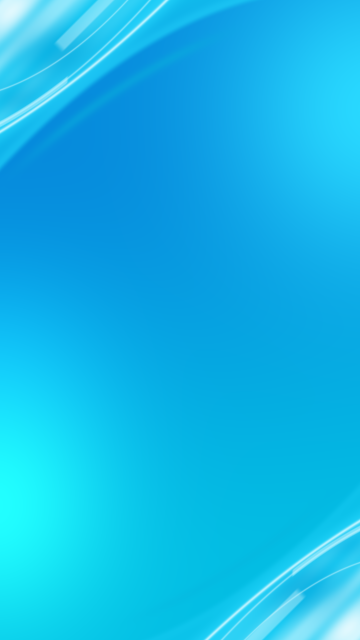
Give the GLSL for this background, as a Shadertoy shader.

```glsl
// Blue-to-cyan backdrop with two soft side glows, and glossy ribbons that sweep
// across the top-left and bottom-right corners. Ribbons are parabolic arcs with
// signed distances; the corner sheen is layered sines across the diagonal.

#define ASPECT 0.5625
#define DEEP_BLUE vec3(0.02, 0.54, 0.86)
#define LOWER_CYAN vec3(0.01, 0.74, 0.89)
#define SKY_GLOW vec3(0.16, 0.85, 1.00)
#define AQUA_GLOW vec3(0.13, 1.00, 1.00)
#define AZURE_GLOW vec3(0.06, 0.74, 1.00)
#define RIBBON_CYAN vec3(0.07, 0.78, 0.94)
#define SHADE_CYAN vec3(0.01, 0.65, 0.86)
#define PALE vec3(0.82, 0.97, 1.00)
#define LINE_WIDTH 0.0022

// Elliptical gaussian spot
float spot(vec2 p, vec2 center, vec2 radius) {
    vec2 d = (p - center) / radius;
    return exp(-dot(d, d));
}

// Approximate distance to y = k.x - k.y x + k.z x^2; negative toward the corner
float arc(vec2 q, vec3 k) {
    float slope = 2.0 * k.z * q.x - k.y;
    return (q.y - k.x + k.y * q.x - k.z * q.x * q.x) / sqrt(1.0 + slope * slope);
}

float line(float d, float width) {
    return exp(-d * d / (width * width));
}

// Soft-edged interval from a to b
float band(float x, float a, float b, float blur) {
    return smoothstep(a - blur, a + blur, x) * (1.0 - smoothstep(b - blur, b + blur, x));
}

vec3 background(vec2 p) {
    vec3 col = mix(LOWER_CYAN, DEEP_BLUE, smoothstep(0.08, 0.80, p.y + 0.12 * (0.28 - p.x)));
    col = mix(col, SKY_GLOW, spot(p, vec2(0.59, 0.83), vec2(0.24, 0.25)));
    col = mix(col, AZURE_GLOW, 0.85 * spot(p, vec2(-0.02, 0.38), vec2(0.19, 0.19)));
    return mix(col, AQUA_GLOW, spot(p, vec2(-0.01, 0.21), vec2(0.18, 0.20)));
}

// q is measured from the corner: x along the horizontal edge, y along the vertical
vec3 cornerRibbons(vec3 col, vec2 q, float shift, float strength) {
    float pixel = 1.0 / iResolution.y;
    float across = (q.x + q.y) * 0.7071;
    float along = (q.x - q.y) * 0.7071;

    // Faint crease outside the sheet
    float crease = arc(q, vec3(0.289 - shift, 0.957, 0.82));
    float creaseFade = band(q.x, 0.06, 0.33, 0.07);
    col = mix(col, vec3(0.03, 0.69, 0.86), 0.5 * strength * creaseFade * line(crease, 0.008));

    // Translucent sheet, lighter along its rim
    float edge = arc(q, vec3(0.267 - shift, 1.072, 1.018));
    float sheet = 1.0 - smoothstep(-0.007, 0.004, edge);
    float depth = clamp(-edge / 0.07, 0.0, 1.0);
    col = mix(col, RIBBON_CYAN, sheet * mix(0.50 * strength, 0.95, depth));
    col = mix(col, SKY_GLOW, sheet * 0.35 * strength * line(edge + 0.008, 0.009));

    // Inner sheen bounded by the main bright arc
    float mainArc = arc(q, vec3(0.206 - shift, 0.61, -0.69));
    float inner = 1.0 - smoothstep(-0.006, 0.006, mainArc);
    float shade = spot(q, vec2(0.09, 0.082), vec2(0.065, 0.045))
                + 0.7 * spot(q, vec2(0.025, 0.155), vec2(0.05, 0.025));
    float sheen = 0.5 + 0.28 * sin(across * 95.0 + 1.2) + 0.22 * sin(across * 210.0 + along * 8.0);
    col = mix(col, SKY_GLOW, 0.35 * inner);
    col = mix(col, PALE, inner * sheen * 0.75 * exp(-across * across / 0.014));
    col = mix(col, SHADE_CYAN, inner * min(0.65 * shade, 0.8));
    col = mix(col, vec3(1.0), 0.85 * spot(vec2(across, along), vec2(0.025, 0.0), vec2(0.025, 0.07)));

    // Slanted light strips
    float strip = band(across, 0.108, 0.126, 0.002) * band(along, 0.014, 0.14, 0.006);
    col = mix(col, PALE, 0.42 * strip);
    float softStrip = line(across - 0.078, 0.011) * smoothstep(-0.08, 0.06, along);
    col = mix(col, PALE, 0.5 * softStrip);

    // Bright arcs with a broad halo, plus a wider strip with a cut end
    float width = max(LINE_WIDTH, 0.9 * pixel);
    float second = arc(q, vec3(0.193 - shift, 0.535, -1.23));
    float third = arc(q, vec3(0.141 - shift, 0.34, -1.84));
    col = mix(col, SKY_GLOW, 0.55 * line(mainArc, 0.014));
    col = mix(col, PALE, 0.85 * line(mainArc, width * 1.15));
    col = mix(col, PALE, 0.50 * line(second, width * 0.75));
    col = mix(col, PALE, 0.45 * line(third, width * 0.65));
    float wide = band(second, -0.003, 0.005, 0.0015) * (1.0 - smoothstep(0.103, 0.108, q.x));
    return mix(col, PALE, 0.50 * wide);
}

void mainImage(out vec4 fragColor, in vec2 fragCoord) {
    vec2 size = vec2(ASPECT, 1.0);
    vec2 p = fragCoord / iResolution.xy * size;
    vec3 col = background(p);
    col = cornerRibbons(col, vec2(p.x, 1.0 - p.y), 0.0, 1.0);
    col = cornerRibbons(col, vec2(ASPECT - p.x, p.y), 0.020, 0.45);
    fragColor = vec4(clamp(col, 0.0, 1.0), 1.0);
}
```
